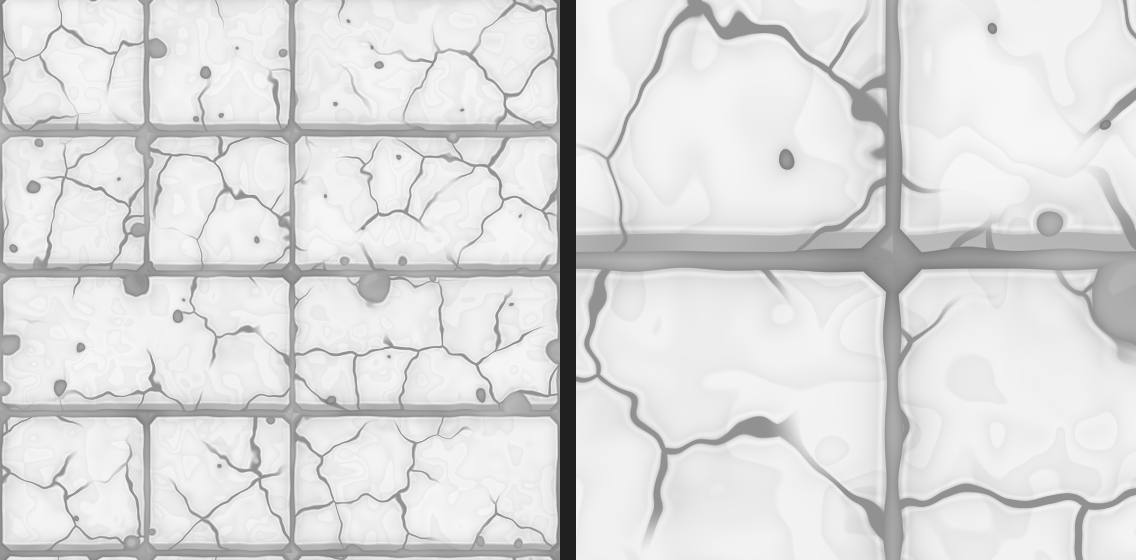
Left, the full canvas; right, a detail of the centre.
Give the GLSL for this texture, as a WebGL 1 fragment shader.

```glsl
precision highp float;
// Weathered pale stone blocks in four courses, with cracks, chipped edges, pits and grey mortar.
uniform vec2 u_resolution;

#define ROWS 4.0
#define ROW_SHIFT 0.012
#define WIDE_SPLIT 0.522
#define NARROW_SPLIT 0.262
#define JOINT vec2(0.0045, 0.0060)
#define CHAMFER 0.014
#define BEVEL 0.010
#define CRACK_SCALE 8.0
#define CRACK_WIDTH 0.0021
#define PIT_SCALE 16.0
#define CHIP_CHANCE 0.42
#define PIT_CHANCE 0.13

float hash(vec2 p) {
  return fract(sin(dot(p, vec2(127.1, 311.7))) * 43758.5453);
}

vec2 hash2(vec2 p) {
  return vec2(hash(p), hash(p + 19.7));
}

// Value noise that repeats every 16 units
float noise(vec2 p) {
  vec2 i = floor(p), f = fract(p);
  f = f * f * (3.0 - 2.0 * f);
  vec2 a = mod(i, 16.0), b = mod(i + 1.0, 16.0);
  return mix(mix(hash(a), hash(vec2(b.x, a.y)), f.x),
             mix(hash(vec2(a.x, b.y)), hash(b), f.x), f.y);
}

// Voronoi: x = distance to the nearest cell border, y = random value of the cell
vec2 voronoi(vec2 p) {
  vec2 base = floor(p), nearest = vec2(0.0), nearestCell = base;
  float best = 8.0, border = 8.0;
  for (int j = -1; j <= 1; j++)
    for (int i = -1; i <= 1; i++) {
      vec2 cell = base + vec2(i, j);
      vec2 r = cell + hash2(cell) - p;
      if (dot(r, r) < best) { best = dot(r, r); nearest = r; nearestCell = cell; }
    }
  for (int j = -2; j <= 2; j++)
    for (int i = -2; i <= 2; i++) {
      vec2 cell = nearestCell + vec2(i, j);
      vec2 r = cell + hash2(cell) - p, across = r - nearest;
      if (dot(across, across) > 0.0001)
        border = min(border, dot(0.5 * (r + nearest), normalize(across)));
    }
  return vec2(border, hash(nearestCell + 5.3));
}

// Distance inward from the edge of a block with cut corners
float inset(vec2 p, vec2 size) {
  vec2 a = 0.5 * size - JOINT - abs(p - 0.5 * size);
  return min(min(a.x, a.y), (a.x + a.y - CHAMFER) * 0.707);
}

// Signed distance to chips along the edge (x) and pits in the face (y)
vec2 damage(vec2 p, vec2 size, vec2 seed) {
  vec2 base = floor(p * PIT_SCALE), d = vec2(1.0);
  for (int j = -1; j <= 1; j++)
    for (int i = -1; i <= 1; i++) {
      vec2 cell = base + vec2(i, j), key = cell + seed;
      vec2 center = (cell + hash2(key)) / PIT_SCALE;
      float pick = hash(key + 3.1), grow = hash(key + 8.6);
      float dist = length(p - center);
      if (inset(center, size) < 0.016) {
        if (pick < CHIP_CHANCE) d.x = min(d.x, dist - 0.006 - 0.023 * grow * grow);
      } else if (pick < PIT_CHANCE) {
        d.y = min(d.y, dist - 0.0025 - 0.010 * grow * grow * grow);
      }
    }
  return d;
}

void main() {
  vec2 p = gl_FragCoord.xy / u_resolution;
  float aa = 0.8 / min(u_resolution.x, u_resolution.y);

  // Block layout: one course leaves out the narrow joint
  float row = floor((p.y - ROW_SHIFT) * ROWS), course = mod(row, ROWS);
  float split = course == 1.0 ? 0.0 : NARROW_SPLIT;
  vec2 span = p.x > WIDE_SPLIT ? vec2(WIDE_SPLIT, 1.0)
            : p.x > split ? vec2(split, WIDE_SPLIT) : vec2(0.0, split);
  vec2 size = vec2(span.y - span.x, 1.0 / ROWS);
  vec2 local = p - vec2(span.x, row / ROWS + ROW_SHIFT);
  vec2 seed = floor(60.0 * hash2(vec2(course + 1.0, span.x * 9.0)));

  // Ragged outline
  vec2 rough = vec2(noise(local * 34.0 + seed), noise(local * 34.0 + seed + 7.5)) - 0.5;
  vec2 fine = vec2(noise(local * 80.0 + seed), noise(local * 80.0 + seed + 4.5)) - 0.5;
  vec2 worn = local + 0.010 * rough + 0.003 * fine;
  vec2 holes = damage(worn, size, seed);
  float body = min(inset(local + 0.004 * rough, size), holes.x);
  float face = min(body, local.y - JOINT.y - BEVEL + 0.003 * rough.y);

  // Mortar with loose shards in the wider gaps
  float depth = max(-body, 0.0);
  float mortar = mix(0.57, 0.75, 0.7 * noise(p * 16.0) + 0.3 * noise(p * 32.0));
  vec2 shard = voronoi(local * 26.0 + seed);
  mortar += 0.11 * smoothstep(0.006, 0.009, depth) * smoothstep(0.06, 0.12, shard.x) * (shard.y - 0.3);
  mortar -= 0.12 * exp(-depth / 0.003);

  // Stone face: faint worn layers, dimmer towards the edge, bright rim
  vec2 flow = local * 13.0 + seed + 1.6 * rough;
  float layer = fract(2.6 * noise(flow));
  layer *= layer * (1.0 - smoothstep(0.90, 1.0, layer));
  vec2 piece = voronoi((local + 0.022 * rough + 0.006 * fine) * CRACK_SCALE + seed);
  float inner = max(face, 0.0);
  float stone = 0.965 - 0.045 * layer - 0.02 * piece.y - 0.13 * exp(-inner / 0.009);
  stone += 0.07 * smoothstep(0.001, 0.003, inner) * (1.0 - smoothstep(0.003, 0.006, inner));

  // Cracks that thin out and fade
  float crack = piece.x / CRACK_SCALE;
  float strength = smoothstep(0.26, 0.46, noise(local * 9.0 + seed + 2.5));
  float width = CRACK_WIDTH * (0.35 + 1.3 * noise(local * 22.0 + seed));
  float line = strength * (1.0 - smoothstep(width - aa, width + aa, crack));
  stone -= 0.14 * strength * exp(-crack / 0.006);
  stone += 0.06 * strength * smoothstep(width, width + 0.002, crack)
         * (1.0 - smoothstep(width + 0.002, width + 0.005, crack));

  // Lower bevel, cracks and pits
  float bevel = 0.66 + 0.08 * noise(local * 20.0 + seed);
  float shade = mix(bevel, min(stone, 0.98), smoothstep(-aa, aa, face));
  shade = mix(shade, 0.57, line);
  float pit = mix(0.66, 0.48, exp(min(holes.y, 0.0) / 0.003));
  shade -= 0.08 * exp(-max(holes.y, 0.0) / 0.003);
  shade = mix(shade, pit, 1.0 - smoothstep(-aa, aa, holes.y));

  shade = mix(mortar, shade, smoothstep(-aa, aa, body));
  gl_FragColor = vec4(vec3(shade), 1.0);
}
```
